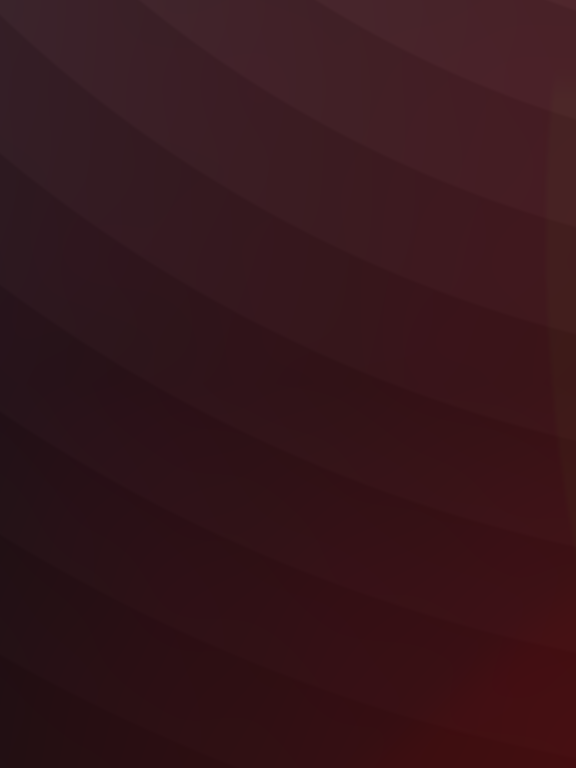
Give the GLSL for this background, as a Shadertoy shader.

```glsl
// Dark maroon backdrop with broad concentric bands, a red corner and a brown sliver at the right.

float hash(vec2 p) {
    return fract(sin(dot(p, vec2(127.1, 311.7))) * 43758.5453);
}

float valueNoise(vec2 p) {
    vec2 cell = floor(p), f = smoothstep(0.0, 1.0, fract(p));
    return mix(mix(hash(cell), hash(cell + vec2(1, 0)), f.x),
               mix(hash(cell + vec2(0, 1)), hash(cell + vec2(1, 1)), f.x), f.y);
}

// Vertical gradient through three colours
vec3 ramp(vec3 bottom, vec3 middle, vec3 top, float y) {
    return y < 0.5 ? mix(bottom, middle, y * 2.0) : mix(middle, top, y * 2.0 - 1.0);
}

void mainImage(out vec4 fragColor, in vec2 fragCoord) {
    vec2 uv = fragCoord / iResolution.xy;
    vec2 p = vec2(uv.x * 0.75, uv.y);
    float pixel = 1.0 / iResolution.y;

    // Base gradient: plum on the left, wine red on the right
    vec3 left = ramp(vec3(0.133, 0.055, 0.071), vec3(0.143, 0.071, 0.098),
                     vec3(0.222, 0.131, 0.163), uv.y);
    vec3 right = ramp(vec3(0.250, 0.060, 0.073), vec3(0.237, 0.075, 0.094),
                      vec3(0.300, 0.141, 0.165), uv.y);
    vec3 color = mix(left, right, pow(uv.x, 0.9));

    // Concentric bands, each brightening toward its outer edge
    float band = fract((length(p - vec2(1.168, 2.203)) - 1.5586) / 0.1347);
    float edge = max(0.04, 1.5 * pixel / 0.1347);
    float saw = band * (1.0 - smoothstep(1.0 - edge, 1.0, band));
    color += (saw - 0.5) * mix(0.010, 0.027, uv.y) * vec3(1.0, 0.8, 0.85);

    // Red corner with a soft diagonal border
    float corner = dot(p - vec2(0.48, 0.0), vec2(0.65, -0.76));
    color += vec3(0.022, -0.004, -0.006) * smoothstep(-0.04, 0.04, corner);

    // Brown sliver: the rim of a large disc, fading out at its top
    float disc = length(p - vec2(2.859, 0.6875)) - 2.148;
    float sliver = 1.0 - smoothstep(-0.004 - pixel, 0.004 + pixel, disc);
    sliver *= 1.0 - smoothstep(0.86, 0.92, uv.y);
    color += vec3(0.006, 0.024, 0.002) * sliver;

    // Faint uneven tint
    color += (valueNoise(p * 9.0) - 0.5) * vec3(0.008, -0.005, 0.004);

    fragColor = vec4(color, 1.0);
}
```
